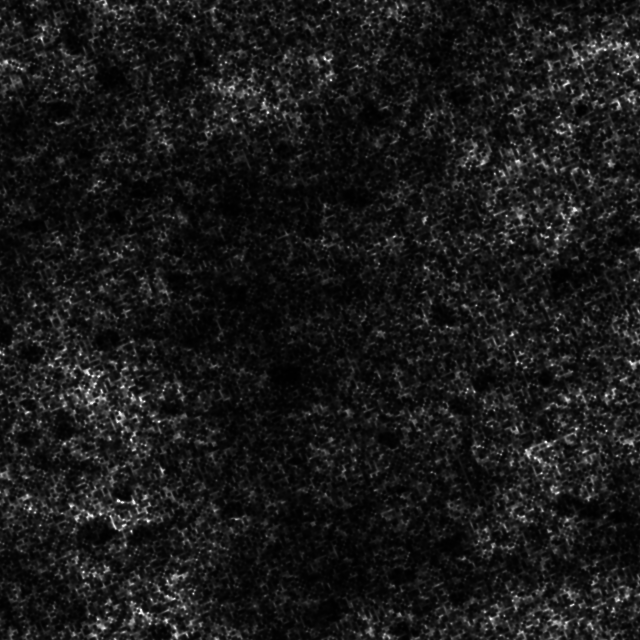
Reproduce this texture procedurally as a three.js fragment shader.

```glsl
// Dark pitted rock: tilted cloudy strata, fine bright mineral grain and small black pits.
varying vec2 vUv;

#define MEDIAN_GREY 0.076
#define STRATA_TILT 0.28
#define STRATA_CONTRAST 1.75
#define BAND_CONTRAST 0.24
#define GRAIN_FREQ 235.0
#define GRAIN_CONTRAST 2.5
#define PIT_GRID 10.0
#define PIT_SHARE 0.6
#define PIT_DEPTH 1.5
#define CREASE_DEPTH 0.45

// Sine-free hashes
float hash12(vec2 p) {
  vec3 q = fract(vec3(p.xyx) * 0.1031);
  q += dot(q, q.yzx + 33.33);
  return fract((q.x + q.y) * q.z);
}

vec2 hash22(vec2 p) {
  return vec2(hash12(p + 17.0), hash12(p + 71.0));
}

mat2 rotation(float angle) {
  float c = cos(angle), s = sin(angle);
  return mat2(c, -s, s, c);
}

// Value noise centred on zero
float noise(vec2 p) {
  vec2 cell = floor(p), f = fract(p);
  f = f * f * (3.0 - 2.0 * f);
  float low = mix(hash12(cell), hash12(cell + vec2(1.0, 0.0)), f.x);
  float high = mix(hash12(cell + vec2(0.0, 1.0)), hash12(cell + 1.0), f.x);
  return mix(low, high, f.y) - 0.5;
}

float fbm(vec2 p) {
  float sum = 0.0, amplitude = 1.0;
  for (int i = 0; i < 5; i++) {
    sum += amplitude * noise(p);
    p = rotation(0.5) * p * 2.03 + 19.7;
    amplitude *= 0.58;
  }
  return sum;
}

// Broad light and dark areas, stretched along the tilt
float strata(vec2 uv, vec2 along) {
  float clouds = fbm(along * vec2(3.2, 6.0) + 4.3);
  float height = uv.y + 0.1 * noise(uv * 4.0 + 8.0);
  float bands = cos(6.2832 * (height - 0.84) / 0.5);
  return STRATA_CONTRAST * clouds + BAND_CONTRAST * bands;
}

// Fine crystals, clustered at two coarser sizes
float grain(vec2 uv) {
  float fine = noise(rotation(0.4) * uv * GRAIN_FREQ + 31.0);
  float medium = noise(rotation(1.1) * uv * GRAIN_FREQ * 0.52 + 57.0);
  float coarse = noise(rotation(0.7) * uv * GRAIN_FREQ * 0.2 + 83.0);
  return GRAIN_CONTRAST * (fine + 0.7 * medium + 0.42 * coarse);
}

// Scattered hollows: x is the dark floor, y the lit lower rim
vec2 pits(vec2 uv) {
  vec2 p = uv * PIT_GRID, home = floor(p), result = vec2(0.0);
  float wobble = 0.12 * noise(uv * 60.0);
  for (int j = -1; j <= 1; j++) {
    for (int i = -1; i <= 1; i++) {
      vec2 cell = home + vec2(float(i), float(j));
      float present = step(hash12(cell + 5.0), PIT_SHARE);
      float radius = mix(0.08, 0.2, hash12(cell + 41.0));
      vec2 d = p - cell - hash22(cell);
      float dist = length(d * vec2(0.85, 1.15)) + wobble;
      float pit = 1.0 - smoothstep(radius * 0.5, radius * 1.3, dist);
      float ring = 1.0 - smoothstep(0.0, 0.06, abs(dist - radius * 1.2));
      float below = smoothstep(0.2, 0.9, -d.y / (length(d) + 0.001));
      result = max(result, present * vec2(pit, ring * below));
    }
  }
  return result;
}

// Thin broken dark lines along the strata
float creases(vec2 along) {
  float line = abs(noise(along * vec2(2.5, 9.0) + 0.12 * fbm(along * 20.0) + 12.0));
  float broken = smoothstep(0.0, 0.2, noise(along * 5.0 + 63.0));
  return broken * (1.0 - smoothstep(0.0, 0.035, line));
}

void main() {
  vec2 along = rotation(STRATA_TILT) * vUv;
  vec2 pit = pits(vUv);

  // Sum the layers as log brightness, which gives rare bright sparkles
  float logGrey = strata(vUv, along) + grain(vUv);
  logGrey += 0.5 * pit.y - PIT_DEPTH * pit.x - CREASE_DEPTH * creases(along);

  float grey = MEDIAN_GREY * exp(logGrey);
  gl_FragColor = vec4(vec3(min(grey, 0.9)), 1.0);
}
```
